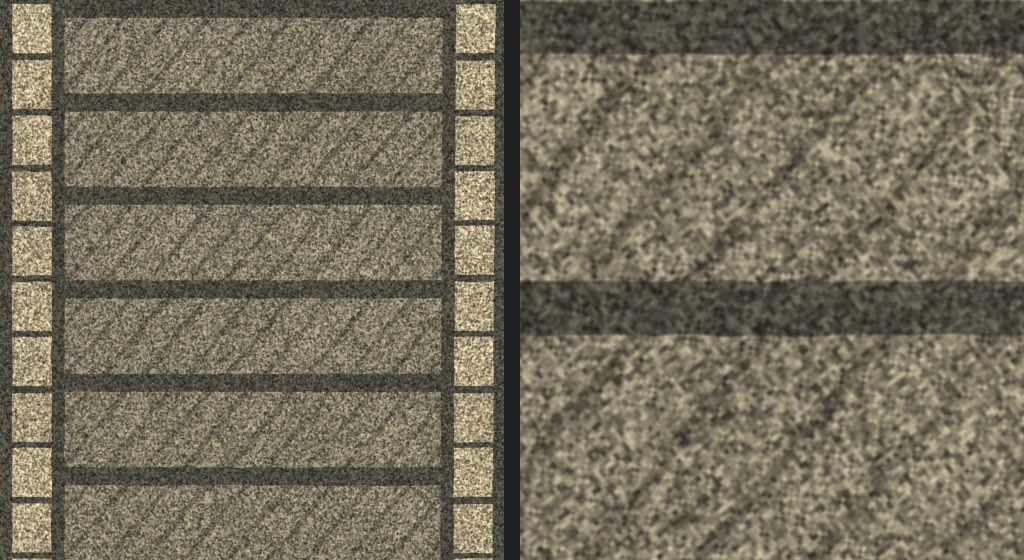
Left, the full canvas; right, a detail of the centre.
A Shadertoy shader for this pattern:

```glsl
const vec3 GROUT = vec3(0.295, 0.287, 0.245);
const vec3 PANEL = vec3(0.510, 0.478, 0.402);
const vec3 STRIPE = vec3(0.400, 0.370, 0.315);
const vec3 TILE = vec3(0.675, 0.620, 0.505);

const float COLUMN_PERIOD = 0.790;
const float BAND_PERIOD = 0.167;
const float TILE_PERIOD = 0.099;
const float STRIPE_PERIOD = 0.0723;
const vec2 PANEL_HALF = vec2(0.3365, 0.0673);
const vec2 TILE_HALF = vec2(0.0352, 0.0438);

float hash(vec2 p) {
    vec3 q = fract(vec3(p.xyx) * 0.1031);
    q += dot(q, q.yzx + 33.33);
    return fract((q.x + q.y) * q.z);
}

float valueNoise(vec2 p) {
    vec2 cell = floor(p);
    vec2 f = fract(p);
    f = f * f * (3.0 - 2.0 * f);
    float low = mix(hash(cell), hash(cell + vec2(1, 0)), f.x);
    float high = mix(hash(cell + vec2(0, 1)), hash(cell + vec2(1, 1)), f.x);
    return mix(low, high, f.y);
}

float boxDistance(vec2 p, vec2 halfSize) {
    vec2 d = abs(p) - halfSize;
    return length(max(d, 0.0)) + min(max(d.x, d.y), 0.0);
}

float coverage(float distance, float blur) {
    return 1.0 - smoothstep(-blur, blur, distance);
}

// Slanted groove, shifted and bent a little in every row
float grooveDistance(vec2 p, vec2 rowPoint, float row) {
    float slant = rowPoint.x + 0.84 * (rowPoint.y + PANEL_HALF.y) + 0.005;
    slant += (hash(vec2(row, 7.0)) - 0.5) * 0.016;
    slant += (valueNoise(p * 22.0 + 40.0) - 0.5) * 0.007;
    float id = floor(slant / STRIPE_PERIOD + 0.5);
    float jitter = (hash(vec2(id + 60.0, row + 20.0)) - 0.5) * 0.008;
    float halfWidth = mix(0.0042, 0.0072, valueNoise(p * 18.0 + 90.0));
    return (abs(slant - id * STRIPE_PERIOD - jitter) - halfWidth) * 0.766;
}

// Two sizes of speckle on a turned grid
float speckle(vec2 p) {
    vec2 q = mat2(0.8, 0.6, -0.6, 0.8) * p + 3.0;
    return valueNoise(q * 260.0) + valueNoise(q.yx * 390.0 + 17.0) - 1.0;
}

void mainImage(out vec4 fragColor, in vec2 fragCoord) {
    vec2 p = vec2(fragCoord.x, iResolution.y - fragCoord.y) / iResolution.y;
    float blur = max(0.0012, 0.75 / iResolution.y);

    // Slight lean and uneven edges
    vec2 warped = p;
    warped.x += 0.006 * p.x * (p.y - 0.5);
    warped += (vec2(valueNoise(p * 45.0), valueNoise(p * 45.0 + 70.0)) - 0.5) * 0.002;

    float columnX = mod(warped.x - 0.452 + 0.5 * COLUMN_PERIOD, COLUMN_PERIOD)
                  - 0.5 * COLUMN_PERIOD;

    // Wide panels between the horizontal bands
    float bandY = warped.y - 0.0157;
    float row = floor(bandY / BAND_PERIOD);
    vec2 panelPoint = vec2(columnX, bandY - (row + 0.5) * BAND_PERIOD);
    float panelMask = coverage(boxDistance(panelPoint, PANEL_HALF), blur);
    float grooveMask = coverage(grooveDistance(p, panelPoint, row), blur * 1.4);
    vec3 panelColor = mix(PANEL, STRIPE, 0.9 * grooveMask);

    // Side strips of small tiles
    float tileY = warped.y - 0.0026;
    float tileRow = floor(tileY / TILE_PERIOD);
    float side = step(0.0, warped.x - 0.452);
    vec2 tilePoint = vec2(abs(columnX) - 0.5 * COLUMN_PERIOD,
                          tileY - (tileRow + 0.5) * TILE_PERIOD);
    float tileShade = hash(vec2(tileRow + 30.0, side + 5.0));
    tilePoint.y += (tileShade - 0.5) * 0.0025;
    float tileMask = coverage(boxDistance(tilePoint, TILE_HALF), blur);

    vec3 color = mix(GROUT, panelColor, panelMask);
    color = mix(color, TILE * mix(0.97, 1.03, tileShade), tileMask);

    // Worn patches and grain
    color *= 1.0 + 0.07 * (valueNoise(p * 9.0 + 11.0) - 0.5);
    color *= 1.0 + 0.62 * speckle(p);
    fragColor = vec4(clamp(color, 0.0, 1.0), 1.0);
}
```
